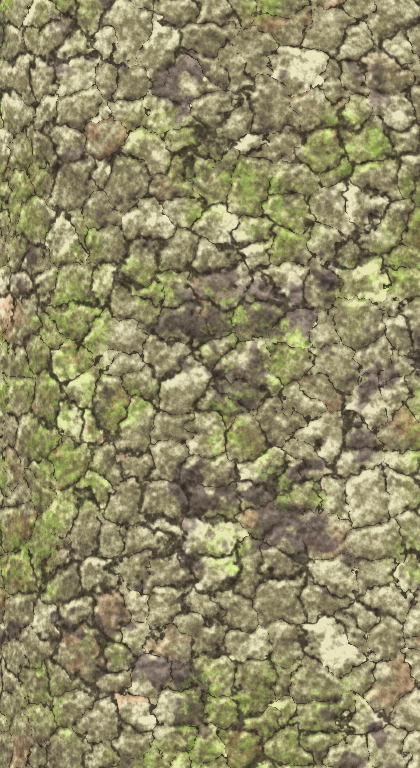
Give the GLSL for this texture, as a Shadertoy shader.

```glsl
// Knobbly tree bark: cracked plates with pale lichen, moss specks and dark resin.

const vec2 PLATES_PER_WIDTH = vec2(11.0, 11.8);
const vec2 LIGHT_DIR = vec2(-0.35, 0.94);

const vec3 CREVICE = vec3(0.26, 0.235, 0.19);
const vec3 UMBER   = vec3(0.35, 0.31, 0.26);
const vec3 OLIVE   = vec3(0.57, 0.54, 0.395);
const vec3 LICHEN  = vec3(0.89, 0.87, 0.72);
const vec3 MOSS    = vec3(0.60, 0.70, 0.34);
const vec3 RUST    = vec3(0.58, 0.44, 0.34);
const vec3 RESIN   = vec3(0.37, 0.32, 0.30);

float hash(vec2 p) {
    return fract(sin(dot(p, vec2(127.1, 311.7))) * 43758.5453);
}

float noise(vec2 p) {
    vec2 cell = floor(p), f = fract(p);
    f = f * f * (3.0 - 2.0 * f);
    float low  = mix(hash(cell), hash(cell + vec2(1, 0)), f.x);
    float high = mix(hash(cell + vec2(0, 1)), hash(cell + vec2(1, 1)), f.x);
    return mix(low, high, f.y);
}

// Layered noise, centred on 0.5
float fbm(vec2 p, int octaves) {
    float sum = 0.0, total = 0.0, amp = 1.0;
    for (int i = 0; i < octaves; i++) {
        sum += amp * noise(p);
        total += amp;
        amp *= 0.6;
        p = mat2(1.6, 1.2, -1.2, 1.6) * p + 17.3;
    }
    return sum / total;
}

// Ragged plates of mixed size: x = gap to the nearest border, y = plate id
vec2 plates(vec2 q) {
    q += 0.95 * (vec2(fbm(q * 1.4, 4), fbm(q * 1.4 + 31.0, 4)) - 0.5);
    vec2 home = floor(q);
    float nearest = 9.0, second = 9.0, id = 0.0;
    for (int y = -2; y <= 2; y++)
    for (int x = -2; x <= 2; x++) {
        vec2 cell = home + vec2(x, y);
        vec2 seed = cell + 0.1 + 0.8 * vec2(hash(cell), hash(cell + 57.0));
        float d = length(q - seed) - 0.35 * hash(cell + 91.0);
        if (d < nearest) {
            second = nearest;
            nearest = d;
            id = hash(cell + 23.0);
        } else {
            second = min(second, d);
        }
    }
    return vec2(second - nearest, id);
}

// Domed plate with a rough crust
float relief(vec2 q, float border) {
    return smoothstep(0.0, 0.5, border) + 1.1 * fbm(q * 2.6, 4);
}

// Bark colour from shadowed umber to pale lichen
vec3 barkRamp(float tone) {
    vec3 c = mix(UMBER, OLIVE, clamp(tone * 2.0, -0.2, 1.0));
    return mix(c, LICHEN, clamp(tone * 2.0 - 1.0, 0.0, 1.08));
}

void mainImage(out vec4 fragColor, in vec2 fragCoord) {
    vec2 uv = fragCoord / iResolution.x;
    float v = fragCoord.y / iResolution.y;

    // The trunk turns away at the left edge
    vec2 p = vec2(uv.x - 0.11 * exp(-7.0 * uv.x), uv.y);
    vec2 q = p * PLATES_PER_WIDTH;
    vec2 plate = plates(q);
    vec2 lit = q + 0.13 * LIGHT_DIR;
    float slope = relief(q, plate.x) - relief(lit, plates(lit).x);

    // Tone of plates, crust and grain
    float crust = fbm(q * 2.2 + 7.0, 4) - 0.5;
    float grain = fbm(p * 95.0, 3) - 0.5;
    float broad = fbm(p * 3.5 + 4.0, 3) - 0.5;
    float paleSide = smoothstep(0.55, 1.0, uv.x) * smoothstep(0.6, 0.0, v);
    float tone = 0.55 + 0.20 * (plate.y - 0.5) + 0.60 * crust + 0.90 * grain
               + 0.30 * broad + 0.44 * slope + 0.12 * paleSide;
    tone += 0.28 * smoothstep(0.65, 0.95, plate.y) * smoothstep(-0.05, 0.12, crust);
    vec3 col = barkRamp(tone);

    // Rusty bare patches
    float bare = smoothstep(0.80, 0.92, fract(plate.y * 7.3));
    bare *= smoothstep(0.45, 0.60, fbm(q * 1.9 + 63.0, 3));
    col = mix(col, RUST * (0.6 + 0.8 * tone), 0.55 * bare);

    // Dark resin stains near the middle right
    vec2 stain = (vec2(uv.x, v) - vec2(0.66, 0.50)) / vec2(0.18, 0.22);
    float resin = fbm(p * 9.0 + 12.0, 4) + 0.15 * exp(-dot(stain, stain));
    resin = smoothstep(0.65, 0.72, resin);
    col = mix(col, RESIN * (0.6 + 0.8 * tone), 0.8 * resin);

    // Green film and bright moss specks
    float damp = smoothstep(0.44, 0.68, fbm(p * 6.0 + 40.0, 3)) * (1.0 - 0.7 * paleSide);
    float specks = smoothstep(0.50, 0.64, fbm(p * 62.0 + 5.0, 3));
    col *= mix(vec3(1.0), vec3(0.98, 1.02, 0.88), damp);
    col = mix(col, MOSS * (0.70 + 0.55 * tone), 0.75 * damp * specks);

    // Cracks: mostly narrow, opening wider here and there
    float width = mix(0.03, 0.24, smoothstep(0.3, 0.85, fbm(q * 0.9 + 50.0, 2)));
    float crack = 1.0 - smoothstep(0.1 * width, width, plate.x + 0.12 * grain);
    col = mix(col, CREVICE * (1.0 + 1.2 * grain), 0.85 * crack);

    fragColor = vec4(clamp(col, 0.0, 1.0), 1.0);
}
```
